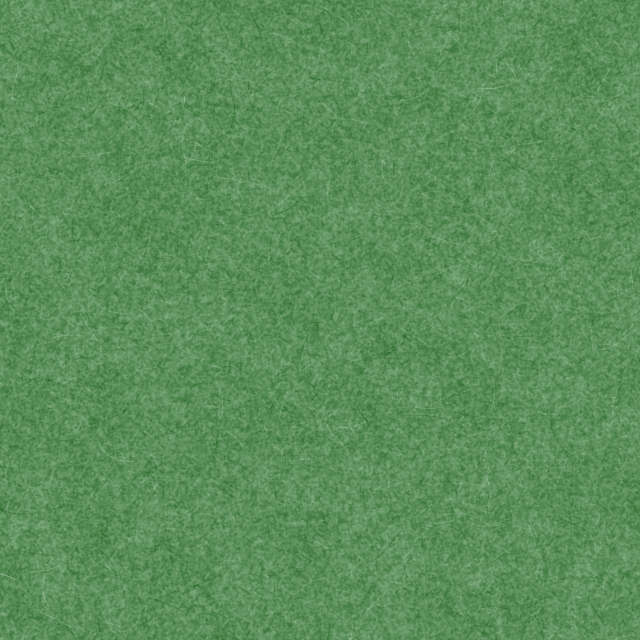
Reproduce this texture procedurally as a WebGL 2 fragment shader.

```glsl
#version 300 es
precision highp float;

uniform vec2 u_resolution;
out vec4 fragColor;

// Colour
const vec3 BASE_GREEN = vec3(0.354, 0.560, 0.354);
const vec3 TONE_SHIFT = vec3(1.0, 0.76, 1.0);
const vec2 TONE_LIMITS = vec2(-0.17, 0.30);

// Grain: cells per canvas height, and contrast
const float FINE_FREQ = 290.0;
const float FINE_AMOUNT = 0.150;
const float MEDIUM_FREQ = 125.0;
const float MEDIUM_AMOUNT = 0.080;
const float MOTTLE_FREQ = 19.0;
const float MOTTLE_AMOUNT = 0.045;

// Felted mat of short fibres
const int MAT_LAYERS = 4;
const float MAT_CELL = 0.0105;
const float MAT_HALF_WIDTH = 0.0009;
const float MAT_AMOUNT = 0.056;

// Sparse long fibres
const float LIGHT_CELL = 0.034;
const float LIGHT_DENSITY = 0.36;
const float LIGHT_AMOUNT = 0.13;
const float DARK_CELL = 0.042;
const float DARK_DENSITY = 0.30;
const float DARK_AMOUNT = 0.10;
const float LONG_HALF_WIDTH = 0.0007;

const float BEND = 0.35;
const float PI = 3.14159265;

// Integer hash giving three values in 0..1
vec3 hash3(ivec2 cell, int seed) {
    uvec3 v = uvec3(ivec3(cell, seed)) * 1664525u + 1013904223u;
    v.x += v.y * v.z;
    v.y += v.z * v.x;
    v.z += v.x * v.y;
    v ^= v >> 16u;
    v.x += v.y * v.z;
    v.y += v.z * v.x;
    v.z += v.x * v.y;
    return vec3(v >> 8u) / 16777216.0;
}

mat2 rotation(float angle) {
    float c = cos(angle), s = sin(angle);
    return mat2(c, s, -s, c);
}

// Value noise centred on zero
float valueNoise(vec2 p, int seed) {
    ivec2 cell = ivec2(floor(p));
    vec2 f = fract(p);
    f = f * f * (3.0 - 2.0 * f);
    float low = mix(hash3(cell, seed).x, hash3(cell + ivec2(1, 0), seed).x, f.x);
    float high = mix(hash3(cell + ivec2(0, 1), seed).x, hash3(cell + ivec2(1, 1), seed).x, f.x);
    return mix(low, high, f.y) - 0.5;
}

// Bent strands, one per occupied cell; each has a strength from weakest to 1
float fibres(vec2 p, float cellSize, float halfWidth, float density, float weakest, int seed) {
    vec2 q = p / cellSize;
    ivec2 home = ivec2(floor(q));
    float pixel = 1.0 / u_resolution.y;
    float thinFade = min(1.0, 2.0 * halfWidth / pixel);
    float total = 0.0;
    for (int y = -1; y <= 1; y++) {
        for (int x = -1; x <= 1; x++) {
            ivec2 cell = home + ivec2(x, y);
            vec3 place = hash3(cell, seed);
            vec3 shape = hash3(cell, seed + 101);
            if (shape.x > density) continue;

            vec2 local = rotation(place.z * 2.0 * PI) * (q - vec2(cell) - place.xy);
            float halfLength = mix(0.3, 0.88, shape.y);
            local.y += BEND * (2.0 * fract(shape.y * 17.0) - 1.0) * local.x * local.x;
            local.x = max(abs(local.x) - halfLength, 0.0);

            float dist = length(local) * cellSize;
            float cover = clamp((halfWidth - dist) / pixel + 0.5, 0.0, 1.0);
            total += min(cover, thinFade) * mix(weakest, 1.0, shape.z);
        }
    }
    return total;
}

void main() {
    vec2 p = gl_FragCoord.xy / u_resolution.y;

    // Grain and broad mottling, turned off the pixel axes
    float tone = FINE_AMOUNT * valueNoise(rotation(0.6) * p * FINE_FREQ, 1);
    tone += MEDIUM_AMOUNT * valueNoise(rotation(1.1) * p * MEDIUM_FREQ, 2);
    tone += MOTTLE_AMOUNT * valueNoise(rotation(0.3) * p * MOTTLE_FREQ, 3);

    // Mat of light and dark strands
    for (int i = 0; i < MAT_LAYERS; i++) {
        float cellSize = MAT_CELL * (1.0 + 0.17 * float(i));
        tone += MAT_AMOUNT * fibres(p, cellSize, MAT_HALF_WIDTH, 1.0, -1.0, 10 + i);
    }

    // Stray long fibres
    tone += LIGHT_AMOUNT * fibres(p, LIGHT_CELL, LONG_HALF_WIDTH, LIGHT_DENSITY, 0.15, 31);
    tone -= DARK_AMOUNT * fibres(p, DARK_CELL, LONG_HALF_WIDTH, DARK_DENSITY, 0.15, 47);

    tone = clamp(tone, TONE_LIMITS.x, TONE_LIMITS.y);
    fragColor = vec4(BASE_GREEN + TONE_SHIFT * tone, 1.0);
}
```
